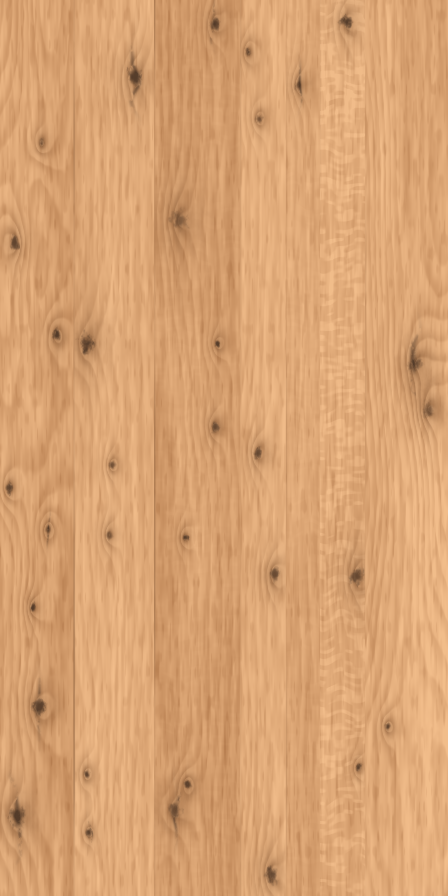
This texture is drawn by a WebGL 1 fragment shader. Its source:

```glsl
precision highp float;
// Seven upright oak boards of uneven width, each with its own tone and figure.
// Growth rings are contours of stretched noise, bent around scattered knots;
// fine fibres, pores, ray flecks, cracks and stains are layered on top.

uniform vec2 u_resolution;

const vec3 DARK_OAK  = vec3(0.765, 0.545, 0.360);
const vec3 LIGHT_OAK = vec3(0.930, 0.722, 0.525);
const vec3 STAIN     = vec3(0.560, 0.385, 0.245);
const vec3 KNOT_CORE = vec3(0.290, 0.205, 0.145);
const int KNOT_ROWS = 9;
const float HEIGHT = 2.0;

float hash(vec2 p) {
  vec3 a = fract(p.xyx * 0.1031);
  a += dot(a, a.yzx + 33.33);
  return fract((a.x + a.y) * a.z);
}

float noise(vec2 p) {
  vec2 i = floor(p);
  vec2 f = fract(p);
  f = f * f * (3.0 - 2.0 * f);
  float low = mix(hash(i), hash(i + vec2(1.0, 0.0)), f.x);
  float high = mix(hash(i + vec2(0.0, 1.0)), hash(i + vec2(1.0)), f.x);
  return mix(low, high, f.y);
}

float fbm(vec2 p) {
  return 0.55 * noise(p) + 0.3 * noise(p * 2.1 + 7.3) + 0.15 * noise(p * 4.3 + 19.1);
}

// Returns core darkness, surrounding stain and ring displacement.
vec3 knots(vec2 q, float left, float right, float seed, float density) {
  vec3 sum = vec3(0.0);
  float ragged = fbm(q * vec2(95.0, 65.0) + seed) - 0.5;
  float wander = noise(q * vec2(9.0, 22.0) + seed) - 0.5;
  for (int i = 0; i < KNOT_ROWS; i++) {
    vec2 id = vec2(float(i) + 3.0, seed * 13.0 + 5.0);
    float present = step(hash(id), density);
    float across = mix(0.12, 0.88, hash(id + 31.0));
    float along = (float(i) + mix(0.1, 0.9, hash(id + 57.0))) * HEIGHT / float(KNOT_ROWS);
    float size = hash(id + 83.0);
    float radius = mix(0.006, 0.016, size * size);
    vec2 v = (q - vec2(mix(left, right, across), along)) / radius;
    float d = length(v * vec2(1.0, 0.75)) * (1.0 + 0.6 * ragged);
    float core = 1.0 - smoothstep(0.1, 1.35, d + 1.1 * ragged);
    float streak = exp(-abs(v.x + wander) * 0.8 - abs(v.y) * 0.17);
    // Some knots split into a long thin crack.
    float split = step(0.75, hash(id + 109.0));
    float bend = v.x + 2.5 * wander;
    float crack = split * exp(-bend * bend * 8.0 - v.y * v.y * 0.05);
    crack *= smoothstep(-0.2, 0.15, ragged);
    sum.x += present * (core * mix(0.4, 0.9, hash(id + 137.0)) + 0.65 * crack);
    sum.y += present * (0.6 * exp(-0.55 * d) + 0.28 * streak);
    sum.z += present * 3.0 * exp(-0.33 * length(v * vec2(1.0, 0.6)));
  }
  return sum;
}

// Paints one board over the colour so far, within its left and right edges.
vec3 addBoard(vec3 under, vec2 q, float left, float right, float seed, float tone,
              float figure, float fleck, float density, float joint) {
  const float SOFT = 0.0015;
  if (q.x < left - SOFT || q.x > right + SOFT) return under;
  vec2 s = q + seed * vec2(3.7, 5.3);
  vec3 knot = knots(q, left, right, seed, density);

  // Growth rings: straight lines at low figure, cathedral arches at high.
  float rings = s.x * mix(48.0, 26.0, figure) + knot.z;
  rings += figure * 9.0 * noise(s * vec2(10.0, 1.5));
  rings += 0.9 * noise(s * vec2(20.0, 4.0)) + 0.16 * noise(s * vec2(90.0, 45.0));
  float phase = fract(rings);
  float lateWood = smoothstep(0.15, 0.8, phase) * (1.0 - smoothstep(0.8, 1.0, phase));

  // Fibres and pores run lengthwise.
  float lean = 0.012 * noise(s * vec2(3.0, 1.6));
  vec2 g = vec2(s.x + lean, s.y);
  float broad = noise(g * vec2(17.0, 0.5)) - 0.5;
  float fibre = noise(g * vec2(95.0, 4.5)) - 0.5;
  float fine = noise(g * vec2(210.0, 22.0)) - 0.5;
  float pore = smoothstep(0.62, 0.92, noise(g * vec2(190.0, 30.0) + 41.0));
  float patches = fbm(s * vec2(4.5, 0.9)) - 0.5;

  float t = tone + 0.30 * broad + 0.27 * fibre + 0.36 * fine + 0.55 * patches;
  t -= mix(0.14, 0.36, figure) * (lateWood - 0.4) + 0.24 * (pore - 0.1);

  // Ray flecks: short pale ripples across the grain.
  float wave = 3.0 * noise(s * vec2(26.0, 9.0));
  float ripple = noise(vec2(s.x * 48.0, s.y * 115.0 + wave));
  t += fleck * (smoothstep(0.4, 0.8, ripple) - 0.4);

  vec3 col = mix(DARK_OAK, LIGHT_OAK, clamp(t, -0.35, 1.1));
  col = mix(col, STAIN, clamp(knot.y * (0.75 + 0.5 * lateWood), 0.0, 0.8));
  col = mix(col, KNOT_CORE, clamp(knot.x, 0.0, 0.88));

  // Glue joint on the left edge, fading in and out along the board.
  float offset = (q.x - left - 0.0008) / 0.0024;
  float wear = smoothstep(0.25, 0.85, noise(vec2(seed * 9.0, q.y * 3.0)));
  col = mix(col, STAIN, joint * exp(-offset * offset) * mix(0.25, 1.0, wear));
  return mix(under, col, smoothstep(left - SOFT, left + SOFT, q.x));
}

void main() {
  vec2 q = gl_FragCoord.xy / u_resolution * vec2(1.0, HEIGHT);
  vec3 col = LIGHT_OAK;
  // Arguments: left, right, seed, tone, figure, fleck, knot density, joint.
  col = addBoard(col, q, -0.02, 0.164, 1.0, 0.47, 0.90, 0.00, 0.65, 0.0);
  col = addBoard(col, q, 0.164, 0.344, 2.0, 0.66, 0.35, 0.00, 0.85, 0.8);
  col = addBoard(col, q, 0.344, 0.536, 3.0, 0.42, 0.50, 0.05, 0.80, 0.6);
  col = addBoard(col, q, 0.536, 0.638, 4.0, 0.74, 0.25, 0.00, 0.50, 0.2);
  col = addBoard(col, q, 0.638, 0.714, 5.0, 0.63, 0.15, 0.05, 0.30, 0.2);
  col = addBoard(col, q, 0.714, 0.815, 6.0, 0.77, 0.20, 0.28, 0.40, 0.1);
  col = addBoard(col, q, 0.815, 1.020, 7.0, 0.68, 0.75, 0.00, 0.60, 0.15);
  gl_FragColor = vec4(col, 1.0);
}
```
